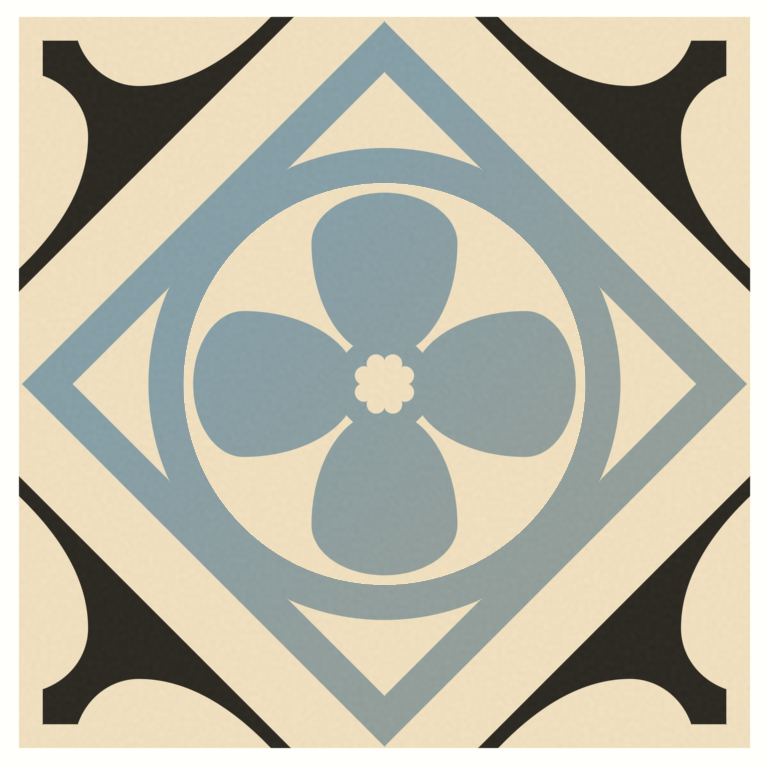
Give the GLSL for this pattern, as a Shadertoy shader.

```glsl
// Square ceramic tile: blue diamond and ring around a four-petal flower, with dark corner brackets.

const vec3 BACKDROP = vec3(1.00, 1.00, 0.985);
const vec3 CREAM = vec3(0.935, 0.873, 0.745);
const vec3 BLUE_COOL = vec3(0.525, 0.622, 0.655);
const vec3 BLUE_WARM = vec3(0.575, 0.620, 0.605);
const vec3 CHARCOAL = vec3(0.175, 0.165, 0.135);

const vec2 TILE_CENTER = vec2(0.0007, 0.0020);
const vec2 MOTIF_CENTER = vec2(0.0006, 0.0);
const float TILE_HALF = 0.476;
const float DIAMOND_OUTER = 0.472;
const float DIAMOND_INNER = 0.406;
const float RING_OUTER = 0.3073;
const float RING_INNER = 0.2615;

const float PETAL_CENTER = 0.1836;
const float PETAL_WIDTH = 0.0950;
const float PETAL_TIP = 0.0655;
const float PETAL_TAIL = 0.1484;
const float CORE_SIZE = 0.0905;
const float ROSETTE_RADIUS = 0.0286;
const float LOBE_RADIUS = 0.0122;

const float BRACKET_DIAGONAL = 0.596;
const float BRACKET_INSET = 0.031;
const float SCOOP_CENTER = 0.156;
const float SCOOP_DEPTH = 0.090;
const float SCOOP_SHORT = 0.0846;
const float SCOOP_LONG = 0.172;

const float GRAIN_SCALE = 150.0;
const float GRAIN_AMOUNT = 0.020;
const float PI = 3.14159;

vec2 hashGradient(vec2 cell) {
    vec2 h = vec2(dot(cell, vec2(127.1, 311.7)), dot(cell, vec2(269.5, 183.3)));
    return 2.0 * fract(sin(h) * 43758.5) - 1.0;
}

float gradientNoise(vec2 p) {
    vec2 i = floor(p), f = fract(p);
    vec2 w = f * f * (3.0 - 2.0 * f);
    vec2 e = vec2(0.0, 1.0);
    float low = mix(dot(hashGradient(i), f), dot(hashGradient(i + e.yx), f - e.yx), w.x);
    float high = mix(dot(hashGradient(i + e), f - e), dot(hashGradient(i + 1.0), f - 1.0), w.x);
    return mix(low, high, w.y);
}

float diamondDist(vec2 p, float reach) {
    return (abs(p.x) + abs(p.y) - reach) * 0.70711;
}

float ellipseDist(vec2 p, vec2 radii) {
    float k = length(p / radii);
    return k * (k - 1.0) / max(length(p / (radii * radii)), 0.001);
}

// Four teardrops joined by a small diamond core
float flowerDist(vec2 p) {
    vec2 q = abs(p);
    q = vec2(min(q.x, q.y), max(q.x, q.y) - PETAL_CENTER);
    float reach = q.y > 0.0 ? PETAL_TIP : PETAL_TAIL;
    return min(ellipseDist(q, vec2(PETAL_WIDTH, reach)), diamondDist(p, CORE_SIZE));
}

// Eight round lobes around a disc
float rosetteDist(vec2 p) {
    float sector = PI / 4.0;
    float angle = mod(atan(p.y, p.x), sector) - 0.5 * sector;
    vec2 q = length(p) * vec2(cos(angle), sin(angle));
    return min(length(q - vec2(ROSETTE_RADIUS, 0.0)) - LOBE_RADIUS, length(p) - ROSETTE_RADIUS);
}

// Cream bite from a tile edge: round towards the corner, tapering away from it
float scoopDist(vec2 fromCorner) {
    vec2 q = fromCorner - vec2(SCOOP_CENTER, 0.0);
    if (q.x < 0.0) return ellipseDist(q, vec2(SCOOP_SHORT, SCOOP_DEPTH));
    float t = q.x / SCOOP_LONG;
    float slope = 2.0 * SCOOP_DEPTH * t / SCOOP_LONG;
    return (q.y - SCOOP_DEPTH * (1.0 - t * t)) / sqrt(1.0 + slope * slope);
}

float bracketDist(vec2 motif, vec2 tile) {
    vec2 c = TILE_HALF - abs(tile);
    float bites = min(scoopDist(c), scoopDist(c.yx));
    float inset = BRACKET_INSET - min(c.x, c.y);
    // The inset only trims the blunt end close to the corner
    if (max(c.x, c.y) > SCOOP_CENTER) inset = -1.0;
    return max(max(-diamondDist(motif, BRACKET_DIAGONAL), -bites), inset);
}

void mainImage(out vec4 fragColor, in vec2 fragCoord) {
    float side = min(iResolution.x, iResolution.y);
    float aa = 0.9 / side;
    vec2 p = (fragCoord - 0.5 * iResolution.xy) / side;
    vec2 motif = p - MOTIF_CENTER;
    vec2 tile = p - TILE_CENTER;

    // Blue frame, ring and flower
    float r = length(motif);
    float frame = max(diamondDist(motif, DIAMOND_OUTER), -diamondDist(motif, DIAMOND_INNER));
    float ring = max(r - RING_OUTER, RING_INNER - r);
    float flower = max(flowerDist(motif), -rosetteDist(motif));
    float blue = max(min(min(frame, ring), flower), RING_INNER - r > 0.0 ? flower : -1.0);

    // Glazes, with a cool to warm drift across the blue
    vec3 glaze = mix(BLUE_COOL, BLUE_WARM, smoothstep(-0.45, 0.45, p.x - p.y));
    vec3 color = mix(CREAM, glaze, smoothstep(aa, -aa, blue));
    color = mix(color, CHARCOAL, smoothstep(aa, -aa, bracketDist(motif, tile)));
    color += GRAIN_AMOUNT * gradientNoise(p * GRAIN_SCALE);

    // Tile outline on the backdrop
    float edge = max(abs(tile.x), abs(tile.y)) - TILE_HALF;
    color = mix(color, BACKDROP, smoothstep(-aa, aa, edge));
    fragColor = vec4(color, 1.0);
}
```
